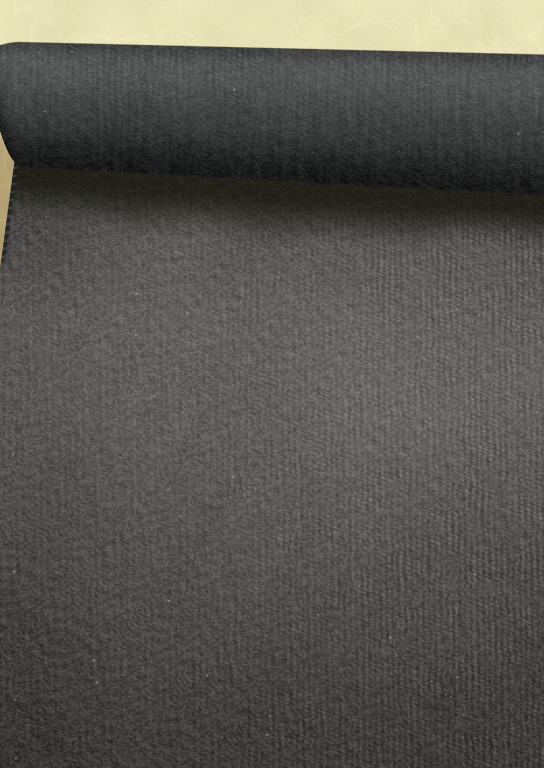
This texture is drawn by a WebGL 1 fragment shader. Its source:

```glsl
precision highp float;
// Dark ribbed cloth unrolled over a pale floor, with its roll lying across the top.
// Fine vertical ribs of slanted stitches are lit by soft gradients, then worn with
// value noise, grain and lint; straight sloping edges separate roll, cloth and floor.

uniform vec2 u_resolution;

const float RIBS = 90.0;            // ribs across the width
const float STITCHES = 170.0;       // stitches down the height
const float RIB_LEAN = 1.2;         // ribs of sideways drift over the height
const float RIB_DEPTH = 0.021;
const float STITCH_DEPTH = 0.016;
const vec2 GRAIN_SCALE = vec2(370.0, 500.0);
const float GRAIN_DEPTH = 0.17;
const float LINT_CELLS = 38.0;
const float LINT_SHARE = 0.07;
const float SHADOW_DEPTH = 0.062;
const vec3 FLOOR_COLOR = vec3(0.91, 0.89, 0.72);
const vec3 FLOOR_SHADE = vec3(0.70, 0.63, 0.45);
const vec3 CLOTH_TINT = vec3(1.015, 1.0, 0.975);
const vec3 ROLL_TINT = vec3(0.98, 1.0, 1.0);
const vec3 SHADOW_COLOR = vec3(0.11, 0.11, 0.08);
const vec3 LINT_COLOR = vec3(0.68, 0.68, 0.65);
const float TAU = 6.2831853;

float hash(vec2 p) {
  return fract(sin(dot(p, vec2(127.1, 311.7))) * 43758.5453);
}

float noise(vec2 p) {
  vec2 i = floor(p);
  vec2 f = fract(p);
  f = f * f * (3.0 - 2.0 * f);
  return mix(mix(hash(i), hash(i + vec2(1.0, 0.0)), f.x),
             mix(hash(i + vec2(0.0, 1.0)), hash(i + vec2(1.0, 1.0)), f.x), f.y);
}

float fbm(vec2 p) {
  float sum = 0.0;
  float gain = 0.5;
  for (int i = 0; i < 4; i++) {
    sum += gain * noise(p);
    p = p * 2.03 + 17.3;
    gain *= 0.5;
  }
  return sum;
}

// Brightness offset of ribs and their slanted stitches
float weave(vec2 uv, float strength) {
  float wobble = 0.45 * noise(vec2(uv.x * 45.0, uv.y * 70.0));
  float phase = uv.x * RIBS + RIB_LEAN * uv.y + wobble;
  float rib = cos(TAU * phase);
  float stitch = sin(TAU * (uv.y * STITCHES + phase * 0.5));
  float wear = 0.3 + 1.4 * noise(uv * vec2(30.0, 55.0));
  return strength * wear * (RIB_DEPTH * rib + STITCH_DEPTH * stitch * (0.6 + 0.4 * rib));
}

// Sparse round specks, one candidate per cell
float lint(vec2 p, float aa) {
  vec2 cell = floor(p * LINT_CELLS);
  vec2 center = 0.2 + 0.6 * vec2(hash(cell + 3.1), hash(cell + 8.7));
  float radius = mix(0.0006, 0.0016, hash(cell + 5.3));
  float dist = length(fract(p * LINT_CELLS) - center) / LINT_CELLS;
  return step(hash(cell), LINT_SHARE) * (1.0 - smoothstep(radius - aa, radius + aa, dist));
}

void main() {
  vec2 uv = gl_FragCoord.xy / u_resolution;
  vec2 p = gl_FragCoord.xy / u_resolution.y;
  float aa = 0.9 / u_resolution.y;
  vec2 slanted = vec2(p.x, p.y + 0.35 * p.x);
  float grain = GRAIN_DEPTH * (0.75 * noise(slanted * GRAIN_SCALE)
              + 0.25 * noise(slanted * GRAIN_SCALE * 0.45) - 0.5);

  // Edges of roll and cloth
  float corner = max(0.0, 1.0 - uv.x / 0.04);
  float rollTop = mix(0.946, 0.929, uv.x) - 0.005 * corner * corner;
  float rollBottom = mix(0.785, 0.746, uv.x) + 0.045 * corner * corner;
  float clothLeft = 0.19 * (uv.y - 0.65);

  // Floor: pale, mottled, dimmer beside the cloth
  float mottling = fbm(p * 22.0) - 0.47;
  float veins = 1.0 - smoothstep(0.0, 0.02, abs(fbm(p * 12.0 + 4.0) - 0.5));
  vec3 color = mix(FLOOR_SHADE, FLOOR_COLOR, smoothstep(0.8, 0.93, uv.y));
  color += 0.06 * mottling + 0.02 * veins + 0.12 * grain;

  // Flat cloth: brightest in the middle, dimmer at the foot
  float light = mix(0.245, 0.385, smoothstep(-0.05, 0.55, uv.y));
  light -= 0.05 * smoothstep(0.56, 0.74, uv.y);
  light -= 0.03 * (1.0 - smoothstep(0.0, 0.3, uv.x));
  light += 0.08 * (fbm(p * 4.0) - 0.47);
  float ribStrength = mix(0.45, 1.3, smoothstep(0.25, 0.9, uv.x));
  vec3 cloth = CLOTH_TINT * (light + weave(uv, ribStrength) + grain);
  cloth = mix(cloth, LINT_COLOR, 0.6 * lint(p, aa));

  // Soft shadow cast by the roll
  float below = rollBottom - uv.y;
  float reach = SHADOW_DEPTH * (0.85 + 0.3 * noise(vec2(uv.x * 8.0, 2.0)));
  float shadow = 1.0 - smoothstep(reach * 0.25, reach * 1.35, below);
  cloth = mix(cloth, SHADOW_COLOR + 0.3 * grain, 0.9 * shadow);

  // Stitched selvage on the left edge
  float inset = uv.x - clothLeft;
  float selvage = (1.0 - smoothstep(0.004, 0.012, inset)) * smoothstep(0.64, 0.67, uv.y);
  float thread = smoothstep(0.2, 0.9, sin(TAU * uv.y * 95.0));
  cloth = mix(cloth, vec3(0.10 + 0.15 * thread), 0.75 * selvage);
  float clothMask = smoothstep(-aa, aa, inset) * smoothstep(-aa, aa, rollTop - 0.01 - uv.y);
  color = mix(color, cloth, clothMask);

  // Roll: a cylinder lit from above
  float turn = clamp((uv.y - rollBottom) / (rollTop - rollBottom), 0.0, 1.0);
  float rollLight = mix(0.10, 0.24, smoothstep(0.0, 0.45, turn));
  rollLight += 0.10 * smoothstep(0.35, 0.82, turn) - 0.08 * smoothstep(0.86, 1.0, turn);
  float streaks = 0.035 * (noise(vec2(uv.x * 140.0, uv.y * 30.0)) - 0.5);
  vec3 roll = ROLL_TINT * (rollLight + streaks + weave(uv, 0.7 * turn) + 0.7 * grain);
  roll = mix(roll, LINT_COLOR, 0.6 * lint(p, aa));
  float rollMask = smoothstep(-aa, aa, uv.y - rollBottom) * smoothstep(-aa, aa, rollTop - uv.y);
  color = mix(color, roll, rollMask);

  gl_FragColor = vec4(clamp(color, 0.0, 1.0), 1.0);
}
```
